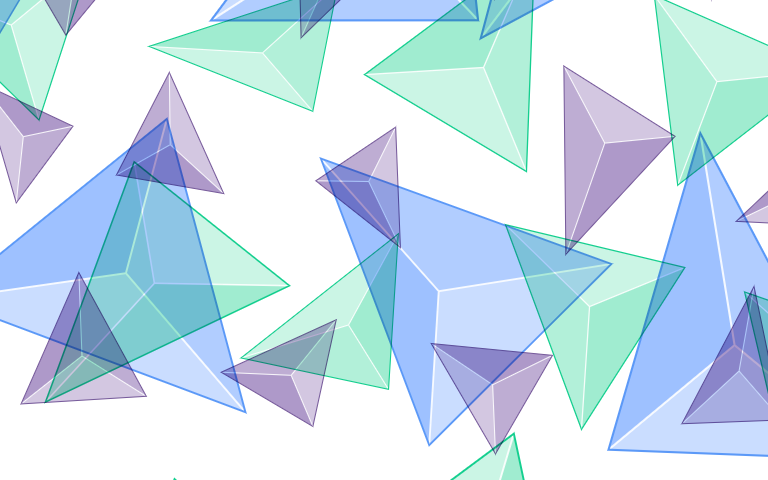
Write a Shadertoy shader that draws this background.

```glsl
// Scattered translucent three-sided pyramids in blue, green and violet on white.

// All lengths are in canvas heights.
const vec3 PAPER = vec3(1.0);

const vec3 BLUE_INK   = vec3(0.385, 0.61, 1.0);
const vec3 BLUE_RIM   = vec3(0.36, 0.60, 0.97);
const vec2 BLUE_CELL  = vec2(0.64, 0.80);
const vec2 BLUE_SIZE  = vec2(0.30, 0.47);

const vec3 GREEN_INK  = vec3(0.40, 0.88, 0.70);
const vec3 GREEN_RIM  = vec3(0.08, 0.81, 0.56);
const vec2 GREEN_CELL = vec2(0.50, 0.60);
const vec2 GREEN_SIZE = vec2(0.20, 0.39);

const vec3 VIOLET_INK  = vec3(0.487, 0.355, 0.658);
const vec3 VIOLET_RIM  = vec3(0.47, 0.36, 0.61);
const vec2 VIOLET_CELL = vec2(0.42, 0.44);
const vec2 VIOLET_SIZE = vec2(0.13, 0.30);

const vec3  FACET_DENSITY = vec3(0.34, 0.50, 0.62); // ink on each facet
const float SPOKE_OPACITY = 0.88;
const float LINE_RATIO    = 0.0055; // half line width per radius
const float LINE_MIN      = 0.0011;
const float CELL_JITTER   = 0.26;
const float CORNER_JITTER = 0.90;   // radians
const float HUB_JITTER    = 0.35;
const float TAU           = 6.2831853;

// Integer hash: three values in 0..1 for a cell and seed.
vec3 hash3(vec2 cell, int seed) {
    uvec3 v = uvec3(ivec3(ivec2(cell), seed)) * 1664525u + 1013904223u;
    v.x += v.y * v.z; v.y += v.z * v.x; v.z += v.x * v.y;
    v ^= v >> 16u;
    v.x += v.y * v.z; v.y += v.z * v.x; v.z += v.x * v.y;
    return vec3(v >> 8u) / 16777216.0;
}

float cross2(vec2 a, vec2 b) { return a.x * b.y - a.y * b.x; }

float segmentDistance(vec2 p, vec2 a, vec2 b) {
    vec2 ab = b - a;
    return length(p - a - ab * clamp(dot(p - a, ab) / dot(ab, ab), 0.0, 1.0));
}

// Antialiased coverage from a signed distance, positive inside.
float coverage(float d) { return clamp(0.5 + d * iResolution.y, 0.0, 1.0); }

// Light passed by one pyramid: three facets, pale spokes and a coloured rim.
vec3 pyramidTint(vec2 p, float radius, vec2 cell, int seed, vec3 ink, vec3 rim) {
    vec3 turn = hash3(cell, seed + 1) - 0.5;
    vec3 weight = 1.0 + HUB_JITTER * (hash3(cell, seed + 2) - 0.5);
    weight /= weight.x + weight.y + weight.z;
    float spin = TAU * hash3(cell, seed + 3).x;

    // Corners run anticlockwise on a circle; the hub lies near their centroid.
    vec2 corner[3];
    vec2 hub = vec2(0.0);
    for (int k = 0; k < 3; k++) {
        float angle = spin + TAU * float(k) / 3.0 + CORNER_JITTER * turn[k];
        corner[k] = radius * vec2(cos(angle), sin(angle));
        hub += weight[k] * corner[k];
    }

    float inside = 1e3;
    float spoke = 1e3;
    float density = FACET_DENSITY.y;
    for (int k = 0; k < 3; k++) {
        vec2 a = corner[k];
        vec2 b = corner[(k + 1) % 3];
        inside = min(inside, cross2(normalize(b - a), p - a));
        spoke = min(spoke, segmentDistance(p, hub, a));
        if (cross2(a - hub, p - hub) >= 0.0 && cross2(b - hub, p - hub) < 0.0)
            density = FACET_DENSITY[k];
    }

    float halfLine = max(LINE_RATIO * radius, LINE_MIN);
    vec3 body = mix(vec3(1.0), ink, density);
    body = mix(body, vec3(1.0), SPOKE_OPACITY * coverage(halfLine - spoke));
    vec3 tint = mix(vec3(1.0), body, coverage(inside));
    return mix(tint, rim, coverage(halfLine - abs(inside)));
}

// Staggered, jittered grid of pyramids; overlaps multiply.
vec3 layerTint(vec2 p, vec2 cellSize, vec2 sizeRange, float skew, int seed, vec3 ink, vec3 rim) {
    vec3 tint = vec3(1.0);
    vec2 grid = p / cellSize;
    for (int j = -1; j <= 1; j++) {
        float row = floor(grid.y) + float(j);
        float stagger = 0.5 * mod(row, 2.0);
        for (int i = -1; i <= 1; i++) {
            vec2 cell = vec2(floor(grid.x - stagger) + float(i), row);
            vec3 rnd = hash3(cell, seed);
            vec2 center = cell + vec2(stagger, 0.0) + 0.5 + CELL_JITTER * (rnd.xy - 0.5);
            float radius = mix(sizeRange.x, sizeRange.y, pow(rnd.z, skew));
            tint *= pyramidTint(p - center * cellSize, radius, cell, seed, ink, rim);
        }
    }
    return tint;
}

void mainImage(out vec4 fragColor, in vec2 fragCoord) {
    vec2 p = fragCoord / iResolution.y;
    vec3 color = PAPER;
    color *= layerTint(p, BLUE_CELL, BLUE_SIZE, 1.0, 11, BLUE_INK, BLUE_RIM);
    color *= layerTint(p, GREEN_CELL, GREEN_SIZE, 1.0, 23, GREEN_INK, GREEN_RIM);
    color *= layerTint(p, VIOLET_CELL, VIOLET_SIZE, 3.0, 37, VIOLET_INK, VIOLET_RIM);
    fragColor = vec4(color, 1.0);
}
```
